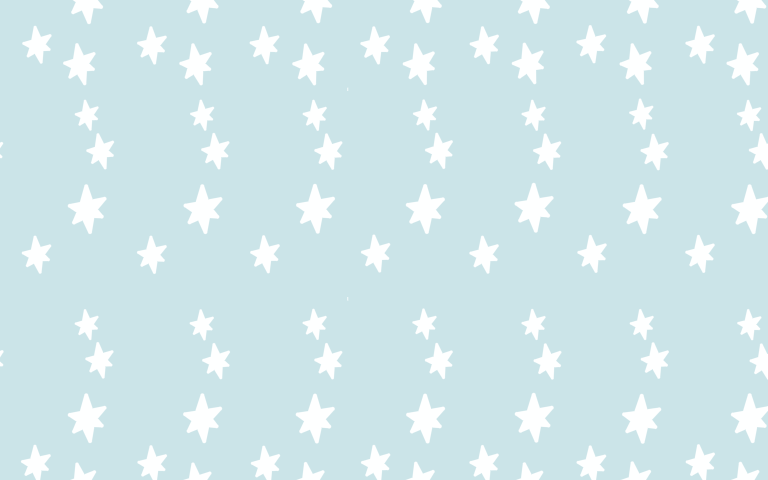
Give the GLSL for this pattern, as a Shadertoy shader.

```glsl
// Hand-cut white stars scattered in a repeating tile on pale blue.

const vec3 SKY = vec3(0.797, 0.894, 0.910);
const vec3 WHITE = vec3(0.995, 1.0, 1.0);

// Lengths below are design units; the canvas is this many units tall.
const float CANVAS_HEIGHT = 481.0;
const vec2 TILE = vec2(110.8, 210.0);
const float LAST_COLUMN = 6.0;
const float POSITION_WOBBLE = 0.8;
const float TURN_WOBBLE = 0.04;

// Star outline: tapered spikes, listed clockwise from the top.
const int SPIKES = 6;
const float SPIKE_LENGTH[SPIKES] = float[](25.0, 22.5, 18.5, 25.0, 20.5, 19.5);
const float SPIKE_DEGREES[SPIKES] = float[](90.0, 29.0, -28.0, -84.0, -136.0, 167.0);
const float ROOT_RADIUS = 9.2;
const float TIP_RADIUS = 2.0;

// Stars of one tile: x, y from the top, scale, turn in radians.
const int STARS = 5;
const vec4 STAR[STARS] = vec4[](
    vec4(36.5, 45.0, 0.77, 0.08),
    vec4(80.5, 64.0, 0.86, 0.17),
    vec4(86.5, 115.0, 0.63, 0.10),
    vec4(100.5, 152.0, 0.74, 0.14),
    vec4(86.5, 209.0, 1.00, 0.00));
const int ALTERNATE_STAR = 1; // appears in every second row only

// Tiny fleck that recurs down one column.
const vec2 FLECK = vec2(348.5, 89.5);
const vec2 FLECK_SIZE = vec2(0.4, 1.5);

vec2 hash22(vec2 p) {
    vec3 q = fract(vec3(p.xyx) * vec3(0.1031, 0.1030, 0.0973));
    q += dot(q, q.yzx + 33.33);
    return fract((q.xx + q.yz) * q.zy);
}

// Uneven column spacing: columns bulge right near the left half.
float columnDrift(float column) {
    float c = clamp(column, 0.0, LAST_COLUMN);
    return c * (LAST_COLUMN - c) * (1.24 - 0.15 * c);
}

float starDistance(vec2 p) {
    float d = 1e5;
    for (int i = 0; i < SPIKES; i++) {
        float angle = radians(SPIKE_DEGREES[i]);
        vec2 axis = vec2(cos(angle), sin(angle));
        float reach = SPIKE_LENGTH[i] - TIP_RADIUS;
        float along = clamp(dot(p, axis), 0.0, reach);
        float radius = mix(ROOT_RADIUS, TIP_RADIUS, along / reach);
        d = min(d, length(p - axis * along) - radius);
    }
    return d;
}

// Distance to the nearest copy of one star of the tile.
float repeatedStar(vec2 p, int index) {
    vec4 star = STAR[index];
    vec2 cell = round((p - star.xy - vec2(4.0, 0.0)) / TILE);
    if (index == ALTERNATE_STAR && mod(cell.y, 2.0) > 0.5) return 1e5;

    vec2 wobble = hash22(cell + 17.0 * float(index) + 40.0) * 2.0 - 1.0;
    vec2 center = star.xy + cell * TILE + wobble * POSITION_WOBBLE;
    center.x += columnDrift(cell.x);

    vec2 q = (p - center) * vec2(1.0, -1.0) / star.z;
    float turn = star.w + wobble.x * TURN_WOBBLE;
    float c = cos(turn), s = sin(turn);
    q = vec2(c * q.x + s * q.y, c * q.y - s * q.x);
    return starDistance(q) * star.z;
}

float fleckDistance(vec2 p) {
    vec2 q = p - FLECK;
    q.y -= TILE.y * round(q.y / TILE.y);
    q = abs(q) - FLECK_SIZE;
    return length(max(q, 0.0)) + min(max(q.x, q.y), 0.0);
}

void mainImage(out vec4 fragColor, in vec2 fragCoord) {
    float pixel = CANVAS_HEIGHT / iResolution.y;
    vec2 p = vec2(fragCoord.x, iResolution.y - fragCoord.y) * pixel;

    float d = fleckDistance(p);
    for (int i = 0; i < STARS; i++) d = min(d, repeatedStar(p, i));

    float cover = 1.0 - smoothstep(-0.75 * pixel, 0.75 * pixel, d);
    fragColor = vec4(mix(SKY, WHITE, cover), 1.0);
}
```
